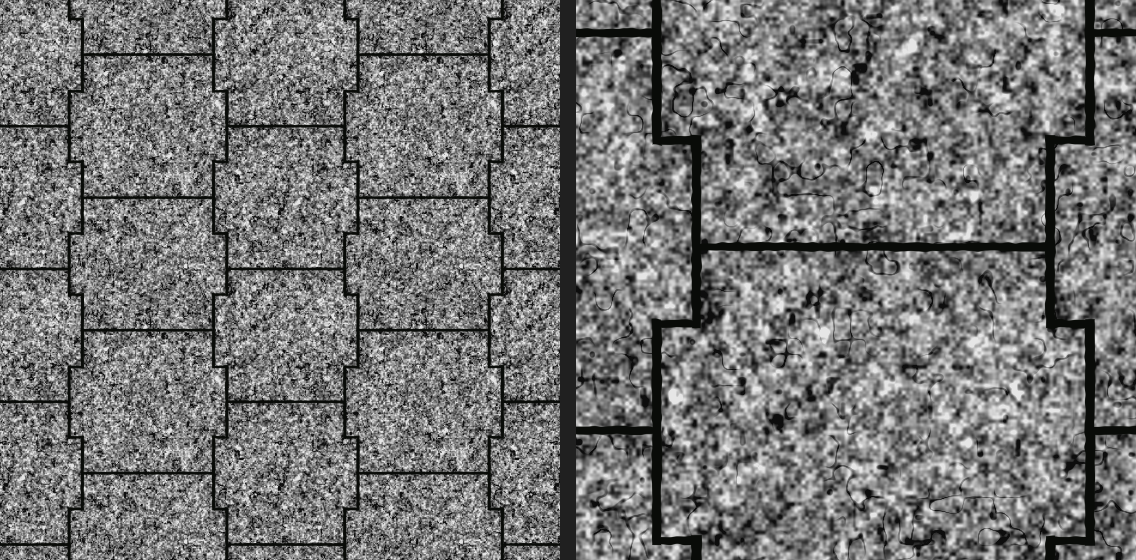
Left: the whole. Right: its middle third, enlarged.
Give the GLSL for this texture, as a WebGL 2 fragment shader.

```glsl
#version 300 es
precision highp float;
uniform vec2 u_resolution;
out vec4 fragColor;

// Layout, in units of one repeat, measured from the top left
const float REPEATS = 2.032;
const float COLUMN_CENTRE = 0.537;
const float NARROW = 0.238;
const float WIDE = 0.286;
const float JOINT_HALF = 0.0058;
const float JOINT_ROUGHNESS = 0.0022;
const float STEP_Y[4] = float[4](0.069, 0.331, 0.587, 0.847);
const float SEAM_Y[4] = float[4](0.198, 0.458, 0.717, 0.976);

// Stone
const vec3 JOINT_COLOUR = vec3(0.035, 0.045, 0.03);
const float STONE_GREY = 0.52;
const float CRACK_DEPTH = 0.3;
const float PIT_DEPTH = 0.36;
const float CHIP_LIGHT = 0.4;
const float STAIN_DEPTH = 0.16;
const float EDGE_SHADE = 0.07;

float hash(vec2 cell, float seed) {
    uvec2 q = uvec2(cell) * uvec2(1597u, 3571u) + uint(seed) * 7919u;
    uint h = (q.x ^ (q.y << 11)) * 747796u + q.y * 2891u;
    h = (h ^ (h >> 15)) * 73244475u;
    h = (h ^ (h >> 13)) * 19349663u;
    h ^= h >> 16;
    return float(h & 65535u) / 65535.0;
}

// Value noise that wraps after one repeat
float noise(vec2 p, float freq, float seed) {
    vec2 cell = floor(p * freq);
    vec2 f = fract(p * freq);
    vec2 w = f * f * (3.0 - 2.0 * f);
    vec2 a = mod(cell, freq);
    vec2 b = mod(cell + 1.0, freq);
    float top = mix(hash(a, seed), hash(vec2(b.x, a.y), seed), w.x);
    float bottom = mix(hash(vec2(a.x, b.y), seed), hash(b, seed), w.x);
    return mix(top, bottom, w.y);
}

// Sparse ragged spots, at most one in each cell
float spots(vec2 p, float freq, float radius, float density, float seed) {
    vec2 cell = mod(floor(p * freq), freq);
    vec2 centre = 0.3 + 0.4 * vec2(hash(cell, seed), hash(cell, seed + 1.0));
    float ragged = noise(p, 90.0, seed + 3.0) - 0.5;
    float d = length(fract(p * freq) - centre) + 0.6 * radius * ragged;
    float present = step(hash(cell, seed + 2.0), density);
    return present * (1.0 - smoothstep(0.4 * radius, radius, d));
}

float wrapped(float x) {
    return fract(x + 0.5) - 0.5;
}

float box(vec2 p, vec2 halfSize) {
    vec2 d = abs(p) - halfSize;
    return length(max(d, 0.0)) + min(max(d.x, d.y), 0.0);
}

// Distance to the centre lines of the interlocking joints
float joints(vec2 p) {
    float x = abs(wrapped(p.x - COLUMN_CENTRE));
    float w = JOINT_HALF;
    float d = 1.0;
    for (int i = 0; i < 4; i++) {
        bool narrow = i % 2 == 0;
        float start = STEP_Y[i];
        float end = i == 3 ? STEP_Y[0] + 1.0 : STEP_Y[i + 1];
        float side = narrow ? NARROW : WIDE;
        vec2 upright = vec2(x - side, wrapped(p.y - 0.5 * (start + end)));
        d = min(d, box(upright, vec2(w, 0.5 * (end - start) + w)));
        vec2 ledge = vec2(x - 0.5 * (NARROW + WIDE), wrapped(p.y - start));
        d = min(d, box(ledge, vec2(0.5 * (WIDE - NARROW) + w, 0.85 * w)));
        vec2 seam = vec2(narrow ? x : x - 0.5, wrapped(p.y - SEAM_Y[i]));
        d = min(d, box(seam, vec2(narrow ? NARROW : 0.5 - WIDE, 0.85 * w)));
    }
    return d;
}

float granite(vec2 p) {
    // Grain, from fine crystals to broad mottling
    float grey = STONE_GREY;
    grey += 0.46 * (noise(p, 230.0, 1.0) - 0.5);
    grey += 0.48 * (noise(p, 150.0, 2.0) - 0.5);
    grey += 0.36 * (noise(p, 78.0, 3.0) - 0.5);
    grey += 0.17 * (noise(p, 36.0, 4.0) - 0.5);
    grey += 0.10 * (noise(p, 13.0, 5.0) - 0.5);

    // Broken hairline cracks and small dark pits
    float vein = abs(noise(p, 52.0, 6.0) - 0.5 + 0.2 * (noise(p, 120.0, 7.0) - 0.5));
    float broken = smoothstep(0.45, 0.7, noise(p, 28.0, 8.0));
    grey -= CRACK_DEPTH * broken * (1.0 - smoothstep(0.015, 0.07, vein));
    grey -= PIT_DEPTH * smoothstep(0.83, 0.95, noise(p, 66.0, 9.0));

    // Pale chips and dull stains
    grey += CHIP_LIGHT * spots(p, 17.0, 0.2, 0.07, 20.0);
    grey -= STAIN_DEPTH * spots(p, 9.0, 0.28, 0.14, 30.0);
    return grey;
}

void main() {
    vec2 uv = gl_FragCoord.xy / u_resolution;
    vec2 p = fract(vec2(uv.x, 1.0 - uv.y) * REPEATS);
    float pixel = REPEATS / min(u_resolution.x, u_resolution.y);

    float d = joints(p) + JOINT_ROUGHNESS * (noise(p, 110.0, 40.0) - 0.5);
    float grey = granite(p) - EDGE_SHADE * exp(-max(d, 0.0) * 70.0);
    vec3 stone = vec3(clamp(grey, 0.05, 0.9));
    float cover = smoothstep(-0.7 * pixel, 0.7 * pixel, d);
    fragColor = vec4(mix(JOINT_COLOUR, stone, cover), 1.0);
}
```
